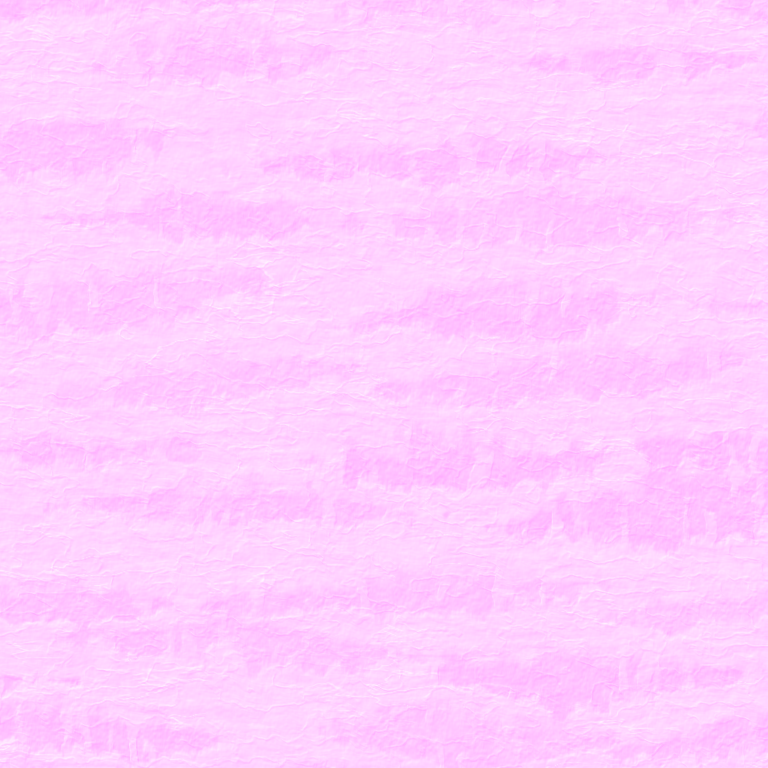
Give the GLSL for this texture, as a three.js fragment shader.

```glsl
varying vec2 vUv;

#define ROWS 10.5
#define COLUMNS 2.0
#define RIDGE_GREEN 0.825
#define POCKET_GREEN 0.757
#define RELIEF 0.27
#define LIGHT_STEP vec2(-0.0011, 0.0021)
#define FIBRE_SCALE vec2(13.0, 75.0)
#define GRAIN_SCALE vec2(250.0, 230.0)
#define STRAND_SCALE vec2(68.0, 13.0)

float hash(vec2 p) {
  vec3 q = fract(p.xyx * 0.1031);
  q += dot(q, q.yzx + 33.33);
  return fract((q.x + q.y) * q.z);
}

float noise(vec2 p) {
  vec2 i = floor(p), f = fract(p);
  f = f * f * (3.0 - 2.0 * f);
  return mix(mix(hash(i), hash(i + vec2(1.0, 0.0)), f.x),
             mix(hash(i + vec2(0.0, 1.0)), hash(i + 1.0), f.x), f.y);
}

float fbm(vec2 p) {
  float sum = 0.0, weight = 0.53;
  for (int i = 0; i < 4; i++) {
    sum += weight * noise(p);
    p = p * 2.03 + 17.3;
    weight *= 0.5;
  }
  return sum;
}

// Thin wandering line along the middle level of a noise field
float crack(vec2 p, float width) {
  return 1.0 - smoothstep(0.0, width, abs(fbm(p) - 0.5));
}

// Staggered, tilted lens hollows with ragged, fraying outlines
float pockets(vec2 p) {
  vec2 grid = p * vec2(COLUMNS, ROWS);
  float ragged = 1.3 * (fbm(p * vec2(48.0, 26.0)) - 0.5)
               + 1.1 * (fbm(p * vec2(7.0, 20.0) + 5.0) - 0.5);
  float depth = 0.0;
  for (int r = -1; r <= 1; r++) {
    float row = floor(grid.y) + float(r);
    float x = grid.x + 0.5 * row + 0.6 * hash(vec2(row, 7.0));
    for (int c = -1; c <= 1; c++) {
      vec2 cell = vec2(floor(x) + float(c), row);
      vec2 jitter = vec2(hash(cell + 11.0), hash(cell + 23.0)) - 0.5;
      vec2 d = vec2(x, grid.y) - cell - 0.5 - jitter * vec2(0.3, 0.5);
      d.y -= (hash(cell + 37.0) - 0.4) * 0.8 * d.x;
      float halfWidth = mix(0.32, 0.6, hash(cell + 41.0));
      float halfHeight = mix(0.32, 0.54, hash(cell + 53.0));
      float across = d.x / halfWidth;
      float lens = 1.05 - across * across - abs(d.y) / halfHeight + ragged;
      float softness = mix(0.4, 0.95, smoothstep(-0.1, 0.2, d.y));
      float strength = mix(0.6, 1.1, hash(cell + 67.0));
      depth = max(depth, strength * smoothstep(0.0, softness, lens));
    }
  }
  return depth;
}

// Returns height in x and hollow depth in y
vec2 surface(vec2 p) {
  vec2 bend = vec2(fbm(p * 32.0), fbm(p * 27.0 + 9.0)) - 0.5;
  vec2 flow = p + vec2(0.0, 0.045 * (fbm(p * vec2(3.0, 4.0)) - 0.5));
  float depth = pockets(flow);

  // Light, frayed upright strands bridge the hollows
  float fray = 0.25 * (fbm(p * vec2(120.0, 60.0)) - 0.5);
  float strand = smoothstep(0.66, 0.86, noise((p + bend * 0.025) * STRAND_SCALE) + fray);
  depth *= 1.0 - 0.7 * strand;

  // Long fibres on the ridges, upright crumbs in the hollows, grain on both
  float inside = min(depth, 1.0);
  float fibres = fbm((flow + bend * 0.016) * FIBRE_SCALE);
  float crumbs = fbm((p + bend * 0.012) * vec2(85.0, 48.0) + 3.0);
  float flakes = abs(fbm((p + bend * 0.02) * vec2(24.0, 42.0) + 61.0) - 0.5);
  float grain = noise(p * GRAIN_SCALE);
  float height = fibres * mix(0.72, 0.15, inside) + crumbs * mix(0.35, 0.65, inside)
               - 0.6 * min(flakes, 0.07) / 0.07 * 0.35
               + grain * mix(0.13, 0.24, inside) - 0.3 * depth;
  return vec2(height, depth);
}

void main() {
  vec2 here = surface(vUv);
  float slope = here.x - surface(vUv + LIGHT_STEP).x;
  float hollow = here.y;

  // Broad tone with mottling
  float green = mix(RIDGE_GREEN, POCKET_GREEN, hollow);
  green += 0.03 * (fbm(vUv * vec2(9.0, 24.0)) - 0.5);
  green += 0.06 * (fbm(vUv * vec2(85.0, 80.0)) - 0.5);

  // Lit lips and shaded creases
  green += RELIEF * clamp(slope, -0.25, 0.32);

  // Short bright splits along the fibres, each with a darker underside
  vec2 q = vUv + vec2(0.0, 0.012 * fbm(vUv * 32.0));
  float patches = smoothstep(0.47, 0.62, fbm(vUv * vec2(9.0, 20.0) + 43.0));
  float lit = crack(q * vec2(7.0, 40.0) + 71.0, 0.025);
  float shade = crack((q + vec2(0.0, 0.0025)) * vec2(7.0, 40.0) + 71.0, 0.025);
  green += (0.06 * lit - 0.03 * shade) * patches * (1.0 - 0.7 * min(hollow, 1.0));

  gl_FragColor = vec4(1.0, clamp(green, 0.66, 0.97), 1.0, 1.0);
}
```
